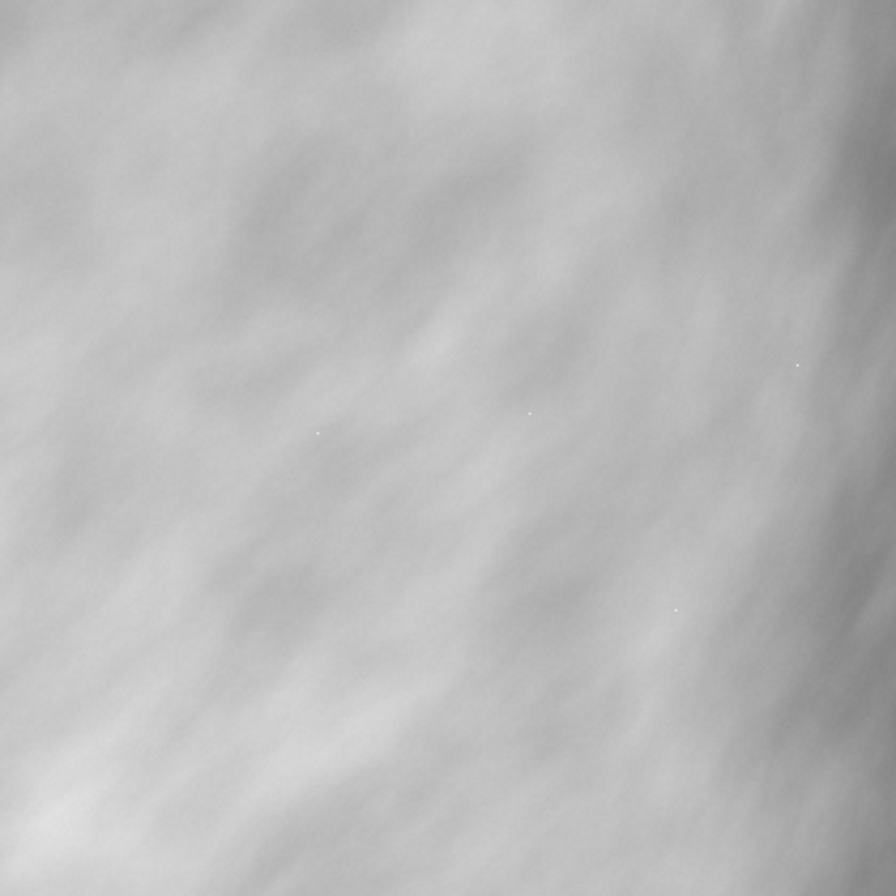
Write a Shadertoy shader that draws this texture.

```glsl
// Soft grey cloud veil: rising wisps that steepen and darken towards the right.
// Two stretched gradient-noise fields at different angles are blended across
// the canvas, bent by layered sines, then given a faint grain and bright specks.

const float BASE_GREY = 0.736;
const float LOWER_LEFT_GLOW = 0.068;
const float EDGE_SHADE = 0.205;
const float SPECK_COUNT = 4.0;

vec2 hash2(vec2 p) {
    vec3 q = fract(vec3(p.xyx) * vec3(0.1031, 0.1030, 0.0973));
    q += dot(q, q.yzx + 33.33);
    return fract((q.xx + q.yz) * q.zy);
}

float cornerSlope(vec2 cell, vec2 offset) {
    float angle = 6.2832 * hash2(cell).x;
    return dot(vec2(cos(angle), sin(angle)), offset);
}

float gradientNoise(vec2 p) {
    vec2 cell = floor(p);
    vec2 f = fract(p);
    vec2 blend = f * f * f * (f * (f * 6.0 - 15.0) + 10.0);
    vec2 e = vec2(0.0, 1.0);
    float low = mix(cornerSlope(cell, f), cornerSlope(cell + e.yx, f - e.yx), blend.x);
    float high = mix(cornerSlope(cell + e.xy, f - e.xy), cornerSlope(cell + e.yy, f - e.yy), blend.x);
    return mix(low, high, blend.y);
}

float layeredNoise(vec2 p, float gain) {
    float sum = 0.0;
    float weight = 1.0;
    for (int i = 0; i < 5; i++) {
        sum += weight * gradientNoise(p);
        p = mat2(0.96, 0.28, -0.28, 0.96) * p * 2.03 + 17.3;
        weight *= gain;
    }
    return sum;
}

// Layered sines that bend the wisps gently.
vec2 sineBend(vec2 p, float amount) {
    vec2 bend = sin(p.yx * vec2(7.0, 6.0) + vec2(0.6, 2.1));
    bend += 0.5 * sin(p.yx * vec2(15.0, 13.0) + p * 5.0);
    return p + amount * bend;
}

// Coordinates along and across a direction, with a scale for each.
vec2 alignTo(vec2 p, float angle, vec2 scale) {
    vec2 along = vec2(cos(angle), sin(angle));
    return scale * vec2(dot(p, along), dot(p, vec2(-along.y, along.x)));
}

float wisps(vec2 p, vec2 scale, float gain, float steepness) {
    float slanted = layeredNoise(alignTo(p, 0.75, scale) + 41.0, gain);
    float steep = layeredNoise(alignTo(p, 1.14, scale) + 73.0, gain);
    return mix(slanted, steep, steepness);
}

float specks(vec2 p) {
    float light = 0.0;
    for (float i = 0.0; i < SPECK_COUNT; i++) {
        vec2 center = 0.1 + 0.85 * hash2(vec2(i * 7.0 + 3.0, 19.0));
        light += 1.0 - smoothstep(0.0006, 0.0026, length(p - center));
    }
    return light;
}

void mainImage(out vec4 fragColor, in vec2 fragCoord) {
    vec2 uv = fragCoord / iResolution.xy;
    vec2 bent = sineBend(uv, 0.012);
    float steepness = smoothstep(0.45, 0.95, uv.x);

    // Cloud masses and the finer streaks between them.
    float masses = wisps(bent, vec2(3.4, 6.2), 0.5, steepness);
    float streaks = wisps(bent, vec2(4.5, 17.0), 0.48, steepness);
    float streakArea = smoothstep(0.2, 1.1, uv.x + 0.5 * (1.0 - uv.y));

    // Broad light from the lower left, shade along the right edge.
    float glow = 1.0 - smoothstep(0.0, 0.85, length(uv - vec2(0.0, 0.1)));
    float shade = smoothstep(0.71, 1.08, uv.x + 0.10 * gradientNoise(uv * 3.0 + 9.0));

    float grey = BASE_GREY + LOWER_LEFT_GLOW * glow - EDGE_SHADE * shade;
    grey += 0.088 * masses + mix(0.012, 0.045, streakArea) * streaks;

    // Fine grain and specks.
    grey += 0.013 * gradientNoise(uv * 210.0) + 0.008 * gradientNoise(uv * 95.0);
    grey = mix(grey, 0.92, 0.8 * min(specks(uv), 1.0));

    fragColor = vec4(vec3(clamp(grey, 0.0, 1.0)), 1.0);
}
```
